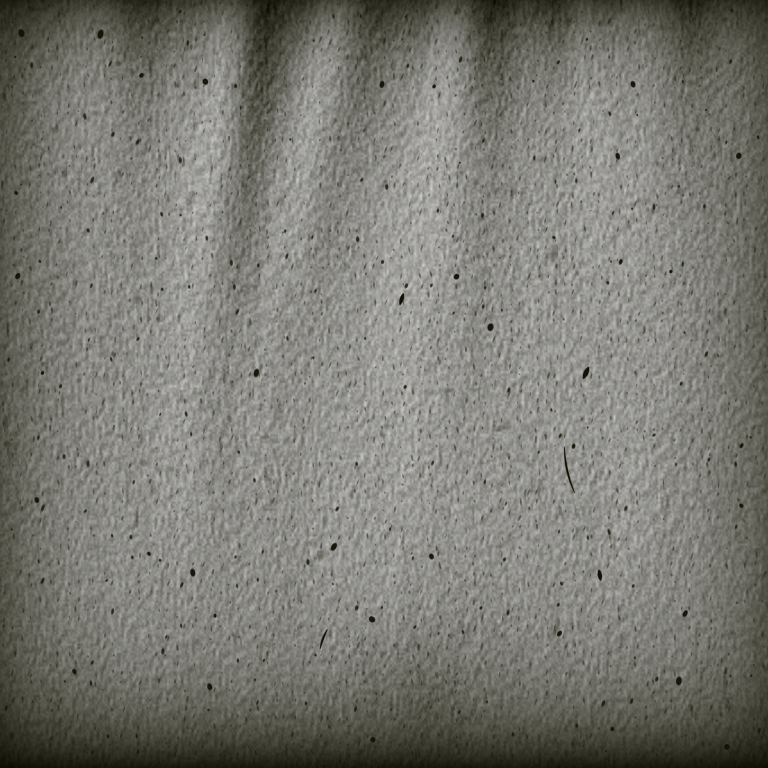
Give the GLSL for this texture, as a Shadertoy shader.

```glsl
// Weathered grey paper: soft slanting folds hang from the top edge over a
// vertically brushed grain, with hashed specks, a few dark fibres and a
// vignette. Everything is laid out in canvas units, from 0 to 1.

float hash(vec2 p) {
    return fract(sin(dot(p, vec2(12.9898, 78.233))) * 43758.545);
}

float noise(vec2 p) {
    vec2 cell = floor(p), f = fract(p);
    f = f * f * (3.0 - 2.0 * f);
    float low = mix(hash(cell), hash(cell + vec2(1, 0)), f.x);
    float high = mix(hash(cell + vec2(0, 1)), hash(cell + vec2(1, 1)), f.x);
    return mix(low, high, f.y);
}

// Soft band starting at the top edge, leaning by slope and fading downward
float fold(vec2 uv, float top, float slope, float width, float reach) {
    float depth = 1.0 - uv.y;
    float spread = width * (1.0 + 0.8 * depth);
    float x = (uv.x - top - slope * depth) / spread;
    return exp(-x * x - depth / reach);
}

float folds(vec2 uv) {
    // Shadowed valleys
    float valleys = 0.12 * fold(uv, 0.02, 0.00, 0.040, 0.12)
                  + 0.22 * fold(uv, 0.185, -0.05, 0.038, 0.13)
                  + 0.32 * fold(uv, 0.345, -0.09, 0.024, 0.28)
                  + 0.17 * fold(uv, 0.385, -0.25, 0.032, 0.15)
                  + 0.21 * fold(uv, 0.495, -0.25, 0.034, 0.28)
                  + 0.14 * fold(uv, 0.55, -0.10, 0.022, 0.08)
                  + 0.33 * fold(uv, 0.645, -0.06, 0.036, 0.16)
                  + 0.22 * fold(uv, 0.72, 0.00, 0.024, 0.08)
                  + 0.14 * fold(uv, 0.79, 0.00, 0.022, 0.06)
                  + 0.23 * fold(uv, 0.90, 0.02, 0.032, 0.14);
    // Lit ridges
    float ridges = 0.11 * fold(uv, 0.295, -0.12, 0.028, 0.40)
                 + 0.13 * fold(uv, 0.44, -0.20, 0.028, 0.40)
                 + 0.13 * fold(uv, 0.59, -0.13, 0.032, 0.45)
                 + 0.06 * fold(uv, 0.12, 0.00, 0.034, 0.30)
                 + 0.07 * fold(uv, 0.80, -0.03, 0.055, 0.45);
    return ridges - valleys;
}

float edgeShade(float dist, float strength, float width) {
    return 1.0 - strength * exp(-dist / width);
}

float vignette(vec2 uv) {
    return edgeShade(uv.x, 0.44, 0.075) * edgeShade(1.0 - uv.x, 0.42, 0.07)
         * edgeShade(uv.y, 0.84, 0.085) * edgeShade(1.0 - uv.y, 0.62, 0.055);
}

// Fine relief, lit from one side, plus scattered darker pits
float paperGrain(vec2 uv) {
    vec2 warped = uv + 0.006 * vec2(noise(uv * 25.0), noise(uv * 25.0 + 40.0));
    vec2 q = warped * vec2(235.0, 125.0);
    float relief = noise(q) - noise(q + vec2(0.7, -0.4));
    float dust = noise(uv * vec2(430.0, 330.0) + 9.0) - 0.5;
    float pits = smoothstep(0.76, 0.96, noise(warped * vec2(210.0, 85.0) + 31.0));
    return 0.15 * relief + 0.13 * dust - 0.15 * pits * noise(uv * 12.0 + 5.0);
}

// One randomly sized, tilted and stretched speck in some of the grid cells
float specks(vec2 uv, float cells, float density, float radius, float stretch, float blur) {
    vec2 id = floor(uv * cells);
    vec2 jitter = vec2(hash(id + cells), hash(id + cells + 17.0));
    vec2 d = uv - (id + 0.25 + 0.5 * jitter) / cells;
    d.x -= d.y * (hash(id + 53.0) - 0.35) * 0.6;
    d.y /= mix(1.0, stretch, hash(id + 71.0));
    float size = radius * mix(0.5, 1.0, hash(id + 29.0));
    float present = step(hash(id + cells * 3.0), density);
    return present * (1.0 - smoothstep(size - blur, size + blur, length(d)));
}

// Tapered strand from a to b, bowed sideways by bend
float fibre(vec2 uv, vec2 a, vec2 b, float radius, float bend, float blur) {
    vec2 along = b - a;
    float t = clamp(dot(uv - a, along) / dot(along, along), 0.0, 1.0);
    float arch = 4.0 * t * (1.0 - t);
    vec2 side = normalize(vec2(-along.y, along.x));
    float dist = length(uv - a - along * t - side * bend * arch);
    float size = radius * mix(0.4, 1.0, arch);
    return 1.0 - smoothstep(size - blur, size + blur, dist);
}

void mainImage(out vec4 fragColor, in vec2 fragCoord) {
    vec2 uv = fragCoord / iResolution.xy;
    float blur = 0.75 / iResolution.y;

    // Broad light and mottled streaks
    float streaks = noise(uv * vec2(16.0, 3.5)) + noise(uv * vec2(45.0, 9.0)) - 1.0;
    float tone = 0.59 + folds(uv) + 0.025 * streaks;
    float stain = length((uv - vec2(0.55, 0.10)) / vec2(0.09, 0.07));
    tone -= 0.07 * exp(-stain * stain);
    tone = max(tone, 0.12) + paperGrain(uv);
    tone *= vignette(uv);

    // Dark inclusions, from fine chips to large dots
    float ink = 0.50 * specks(uv, 85.0, 0.28, 0.0013, 3.5, blur);
    ink = max(ink, 0.80 * specks(uv, 31.0, 0.22, 0.0021, 2.2, blur));
    ink = max(ink, 0.95 * specks(uv, 13.0, 0.24, 0.0040, 1.6, blur));
    ink = max(ink, fibre(uv, vec2(0.735, 0.417), vec2(0.748, 0.359), 0.0013, -0.003, blur));
    ink = max(ink, fibre(uv, vec2(0.760, 0.508), vec2(0.766, 0.521), 0.0032, 0.0, blur));
    ink = max(ink, fibre(uv, vec2(0.417, 0.156), vec2(0.426, 0.180), 0.0014, 0.001, blur));
    ink = max(ink, fibre(uv, vec2(0.521, 0.604), vec2(0.525, 0.617), 0.0026, 0.0, blur));
    ink = max(ink, fibre(uv, vec2(0.780, 0.257), vec2(0.782, 0.245), 0.0028, 0.0, blur));
    tone = mix(tone, 0.07, ink);

    // Neutral highlights, slightly olive shadows
    float warmth = 0.018 + 0.03 * smoothstep(0.6, 0.25, tone);
    vec3 paper = vec3(tone, tone - 0.002, tone - warmth);
    fragColor = vec4(clamp(paper, 0.0, 1.0), 1.0);
}
```
